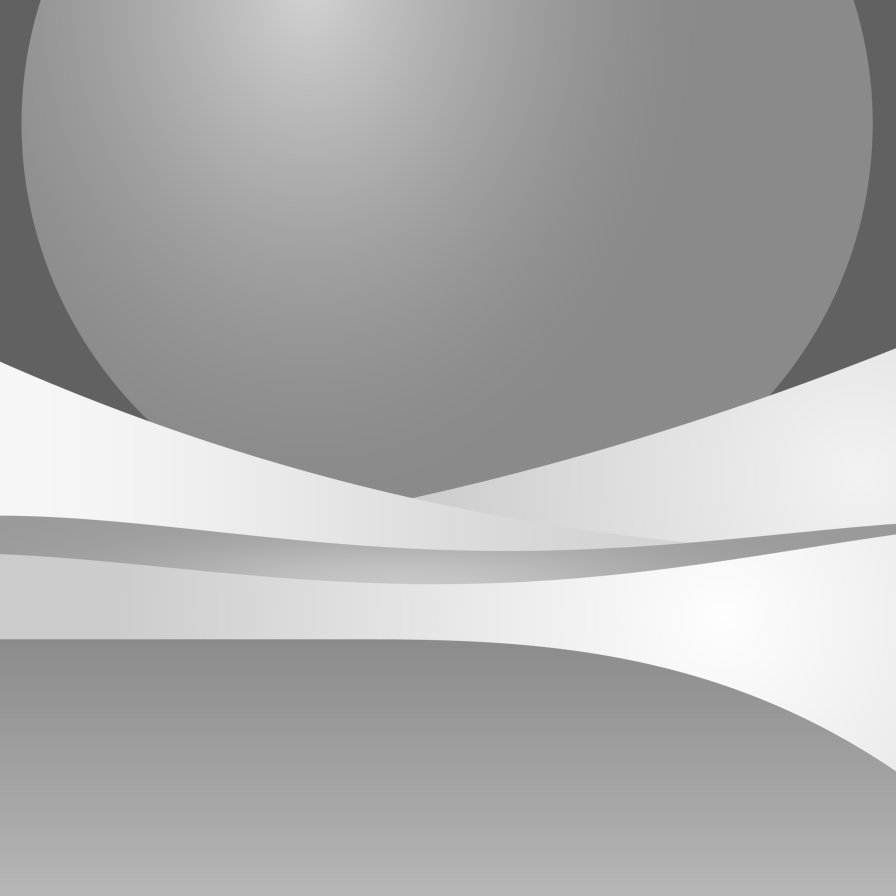
Write a Shadertoy shader that draws this background.

```glsl
// Sweeping white ribbons over a glowing grey disc and a shaded floor.

// Height of a quartic curve at x, starting from y0.
float curve(float x, float y0, vec4 k) {
    return y0 + x * (k.x + x * (k.y + x * (k.z + x * k.w)));
}

// Coverage of the region below an edge, softened over about one pixel.
float below(float y, float edge) {
    float soft = 0.75 / iResolution.y;
    return smoothstep(-soft, soft, edge - y);
}

void mainImage(out vec4 fragColor, in vec2 fragCoord) {
    vec2 p = fragCoord / iResolution.xy;

    // Dark backdrop
    float shade = 0.38;

    // Large disc, lit from its upper left
    float rim = (1.0 - length((p - vec2(0.499, 0.862)) / vec2(0.475, 0.465))) * 0.47;
    float glow = max(1.0 - length((p - vec2(0.345, 1.013)) / vec2(0.43, 0.56)), 0.0);
    float disc = 0.543 + 0.28 * pow(glow, 1.5);
    shade = mix(shade, disc, below(0.0, rim));

    // Right ribbon, rising from behind the left one
    float u = p.x - 0.46;
    float rightTop = 0.444 + u * (0.2214 + 0.164 * u);
    float rightLight = mix(0.95, 0.80, min(length(p - vec2(0.96, 0.47)) / 0.5, 1.0));
    shade = mix(shade, rightLight, below(p.y, rightTop));

    // Left ribbon, fading toward the crossing
    float leftTop = curve(p.x, 0.5964, vec4(-0.4418, 0.2518, -0.0244, 0.0));
    float leftLight = mix(0.965, 0.83, smoothstep(0.0, 0.75, p.x));
    shade = mix(shade, leftLight, below(p.y, leftTop));

    // Grey gap between the ribbons
    float gapTop = curve(p.x, 0.4245, vec4(-0.0023, -0.4865, 0.8703, -0.3906));
    float gapGlow = exp(-dot(p - vec2(0.45, 0.345), (p - vec2(0.45, 0.345)) * vec2(11.0, 320.0)));
    shade = mix(shade, 0.60 + 0.18 * gapGlow, below(p.y, gapTop));

    // Lower ribbon, brightest at the right
    float lowerTop = curve(p.x, 0.3815, vec4(-0.0379, -0.353, 0.7671, -0.3542));
    float lowerLight = mix(0.995, 0.80, min(length(p - vec2(0.807, 0.31)) / 0.68, 1.0));
    shade = mix(shade, lowerLight, below(p.y, lowerTop));

    // Floor, flat at the left and falling away at the right
    float v = max(p.x - 0.41, 0.0);
    float floorTop = 0.2865 - v * v * (0.119 + 0.5156 * v);
    float floorLight = mix(0.715, 0.545, p.y / 0.2865);
    shade = mix(shade, floorLight, below(p.y, floorTop));

    fragColor = vec4(vec3(shade), 1.0);
}
```
